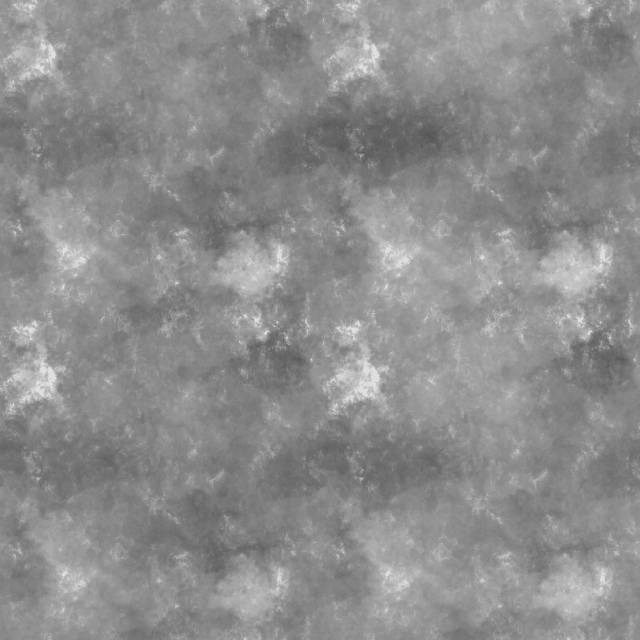
This texture is drawn by a three.js fragment shader. Its source:

```glsl
// Grey mottled cloud texture: a wispy seamless tile repeated about twice each way, with uneven tone.
varying vec2 vUv;

const float TILE_SIZE = 0.505;
const vec3 MID_GREY = vec3(0.548);

vec3 hash3(vec2 p) {
  vec3 q = fract(p.xyx * vec3(0.1031, 0.1030, 0.0973));
  q += dot(q, q.yxz + 33.33);
  return fract((q.xxy + q.yzz) * q.zyx);
}

// Smooth cellular noise: signed soft spots, one per cell, wrapping at period
float cellNoise(vec2 p, vec2 period, float seed) {
  vec2 cell = floor(p);
  vec2 local = p - cell;
  float sum = 0.0;
  for (int j = -1; j <= 1; j++) {
    for (int i = -1; i <= 1; i++) {
      vec2 offset = vec2(float(i), float(j));
      vec3 h = hash3(mod(cell + offset, period) + seed);
      vec2 d = offset + h.xy - local;
      float w = max(0.0, 1.0 - dot(d, d));
      sum += (h.z * 2.0 - 1.0) * w * w * w;
    }
  }
  return sum;
}

// Octaves of cellular noise, seamless over the unit tile
float layeredNoise(vec2 t, vec2 freq, float gain, float seed) {
  float sum = 0.0;
  float amp = 0.5;
  for (int i = 0; i < 5; i++) {
    sum += amp * cellNoise(t * freq, freq, seed + float(i) * 17.0);
    freq *= 2.0;
    amp *= gain;
  }
  return sum;
}

float softSpot(vec2 d, vec2 radius, float angle) {
  float c = cos(angle);
  float s = sin(angle);
  vec2 q = vec2(c * d.x + s * d.y, c * d.y - s * d.x) / radius;
  return exp(-dot(q, q));
}

// Soft spot that repeats with the tile
float tileSpot(vec2 t, vec2 center, vec2 radius, float angle) {
  vec2 d = t - center;
  return softSpot(d - floor(d + 0.5), radius, angle);
}

float brightPatches(vec2 t) {
  float b = 0.29 * tileSpot(t, vec2(0.122, 0.846), vec2(0.055, 0.12), 0.35);
  b += 0.19 * tileSpot(t, vec2(0.79, 0.155), vec2(0.125, 0.075), 0.4);
  b += 0.12 * tileSpot(t, vec2(0.86, 0.16), vec2(0.05, 0.03), 0.4);
  b += 0.16 * tileSpot(t, vec2(0.194, 0.235), vec2(0.13, 0.10), -0.5);
  b += 0.11 * tileSpot(t, vec2(0.555, 0.16), vec2(0.07, 0.035), 0.3);
  b += 0.11 * tileSpot(t, vec2(0.08, 0.39), vec2(0.09, 0.035), -0.4);
  b += 0.14 * tileSpot(t, vec2(0.76, 0.985), vec2(0.04, 0.10), -0.2);
  return b;
}

float darkPatches(vec2 t) {
  float d = 0.16 * tileSpot(t, vec2(0.85, 0.92), vec2(0.13, 0.11), 0.2);
  d += 0.10 * tileSpot(t, vec2(0.72, 0.83), vec2(0.10, 0.06), -0.4);
  d += 0.11 * tileSpot(t, vec2(0.05, 0.56), vec2(0.28, 0.11), 0.1);
  d += 0.09 * tileSpot(t, vec2(0.61, 0.35), vec2(0.22, 0.09), -0.2);
  d += 0.08 * tileSpot(t, vec2(0.55, 0.01), vec2(0.10, 0.06), -0.6);
  d += 0.09 * tileSpot(t, vec2(0.07, 0.31), vec2(0.07, 0.04), -0.4);
  return d;
}

// Broad tone that differs between repeats
float canvasDrift(vec2 uv) {
  float tone = 0.035 * cellNoise(uv * 4.0, vec2(64.0), 51.0);
  tone += 0.08 * softSpot(uv - vec2(0.73, 0.49), vec2(0.13, 0.16), 0.0);
  tone += 0.10 * softSpot(uv - vec2(0.73, 0.96), vec2(0.15, 0.10), 0.0);
  tone -= 0.08 * softSpot(uv - vec2(0.60, 0.79), vec2(0.18, 0.07), 0.2);
  tone -= 0.06 * softSpot(uv - vec2(0.64, 0.27), vec2(0.14, 0.08), 0.0);
  return tone;
}

void main() {
  vec2 tile = vUv / TILE_SIZE;

  // Ragged, wispy distortion of the patches
  vec2 warp = vec2(layeredNoise(tile, vec2(11.0), 0.72, 3.0),
                   layeredNoise(tile, vec2(11.0), 0.72, 131.0));
  vec2 wispy = tile + warp * 0.10;

  float light = brightPatches(wispy);
  float shade = darkPatches(wispy);
  float clouds = layeredNoise(tile + warp * 0.04, vec2(4.0, 5.0), 0.66, 241.0);

  // Fine pale flecks gather around the patches
  float grain = layeredNoise(tile + warp * 0.015, vec2(15.0, 13.0), 0.8, 367.0);
  float fleckMask = 0.14 + 1.6 * brightPatches(tile + warp * 0.25) + 1.2 * shade;
  float flecks = max(grain, 0.0) * max(grain, 0.0) * fleckMask;

  // The middle rows are stronger than the outer ones
  float fromMiddle = (vUv.y - 0.5) / 0.3;
  float contrast = mix(0.68, 1.0, exp(-fromMiddle * fromMiddle));

  float tone = contrast * (light - shade + 1.2 * flecks);
  tone += 0.14 * clouds + 0.05 * grain + canvasDrift(vUv);
  gl_FragColor = vec4(clamp(MID_GREY + tone, 0.32, 0.87), 1.0);
}
```
